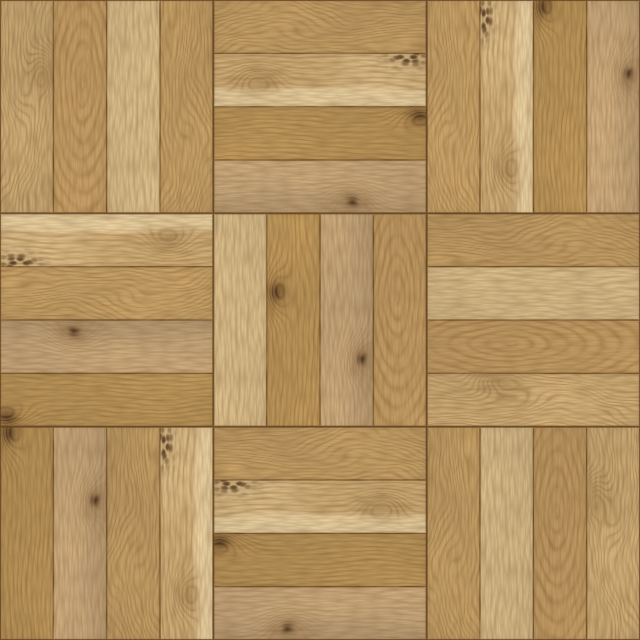
Reproduce this texture procedurally as a Shadertoy shader.

```glsl
// Oak parquet: a 3 x 3 basket weave of square tiles, each of four planks.
// Seven kinds of plank share one grain model: growth rings are contours of a
// sine-warped field bent by knots, and cellular noise adds the fibres.

#define TILES 3.0
#define PLANKS 4.0
#define RING_DENSITY 62.0
#define RING_DEPTH 0.24
#define FIBRE_DEPTH 0.30
#define PLANK_SEAM 0.0010
#define TILE_SEAM 0.0015
#define SEAM_DEPTH 0.72
#define DARK_WOOD vec3(0.43, 0.29, 0.14)
#define KNOT_WOOD vec3(0.26, 0.17, 0.09)
#define SAPWOOD vec3(0.85, 0.75, 0.57)

// Kinds of plank
const int TAN = 1, PALE = 2, CATHEDRAL = 3, FIGURED = 4, SAP = 5, GOLD = 6, GREY = 7;

// Kinds in each tile, one digit per plank, tiles by row from the lower left
const int LAYOUT[9] = int[9](6715, 7651, 1234, 6715, 2673, 4321, 4321, 7651, 1567);

const vec3 BASE[7] = vec3[7](
    vec3(0.72, 0.58, 0.37), vec3(0.80, 0.69, 0.50), vec3(0.71, 0.565, 0.36),
    vec3(0.76, 0.63, 0.43), vec3(0.76, 0.63, 0.43), vec3(0.705, 0.56, 0.335),
    vec3(0.755, 0.625, 0.455));

float hash(vec2 p) {
    return fract(sin(dot(p, vec2(127.1, 311.7))) * 43758.5);
}

// Distance to the nearest scattered point
float cellular(vec2 p) {
    vec2 cell = floor(p);
    float nearest = 1.0;
    for (int j = -1; j <= 1; j++)
    for (int i = -1; i <= 1; i++) {
        vec2 c = cell + vec2(i, j);
        nearest = min(nearest, length(c + vec2(hash(c), hash(c + 57.0)) - p));
    }
    return nearest;
}

// Layered, rotated sines, about -1 to 1
float waves(vec2 p, float seed) {
    float sum = 0.0, amp = 0.5;
    for (int i = 0; i < 4; i++) {
        p = mat2(0.8, 0.6, -0.6, 0.8) * p * 1.7 + seed;
        sum += amp * sin(p.x + 1.3 * sin(p.y));
        amp *= 0.55;
    }
    return sum;
}

float spot(vec2 q, vec2 centre, vec2 radius) {
    vec2 d = (q - centre) / radius;
    return exp(-dot(d, d));
}

// q.x runs 0..1 across the plank, q.y 0..4 along it
vec3 plankColor(vec2 q, int kind, float seed) {
    vec3 col = BASE[kind - 1];
    float warp = waves(q * vec2(1.4, 0.6), seed);
    float ripple = waves(q * vec2(4.0, 2.0), seed + 3.0);

    // Growth rings: long wavy lines, or nested ovals on the cathedral cut
    float swing = kind == TAN || kind == FIGURED ? 0.35 : 0.13;
    float field = q.x + swing * warp;
    if (kind == CATHEDRAL)
        field = length((q - vec2(0.45, 2.4)) * vec2(1.0, 0.3)) + 0.05 * warp;

    // Knots push the rings aside
    vec2 knotAt = kind == GOLD ? vec2(0.18, 3.88) : kind == GREY ? vec2(0.76, 2.6)
                : kind == SAP ? vec2(0.50, 0.85) : vec2(0.15, 2.6);
    float knotty = kind >= FIGURED ? 1.0 : 0.0;
    float halo = knotty * spot(q, knotAt, vec2(0.28, 0.42));
    field += 0.45 * halo;
    float rings = pow(0.5 + 0.5 * sin(field * RING_DENSITY + 1.2 * ripple), 2.5);
    float ringDepth = RING_DEPTH * (kind == PALE || kind == GREY ? 0.5 : 1.0);
    float fibre = cellular(q * vec2(19.0, 2.6) + seed * 7.0) - 0.45;

    // Pale sapwood band along one edge
    if (kind == SAP) {
        float band = smoothstep(0.58, 0.74, q.x + 0.10 * warp);
        col = mix(col, SAPWOOD, max(band, 0.35 * smoothstep(1.8, 3.0, q.y)));
        ringDepth *= 1.0 - 0.8 * band;
    }
    if (kind == GREY) col *= 1.0 - 0.09 * smoothstep(0.35, 1.0, q.x + 0.2 * warp);

    col *= 1.0 + 0.035 * warp + 0.02 * ripple;
    col = mix(col, DARK_WOOD, ringDepth * rings * (0.7 + 0.4 * ripple));
    col = mix(col, DARK_WOOD, FIBRE_DEPTH * fibre + 0.24 * halo);

    // Dark knot hearts, and ragged bark at one end of the sapwood plank
    if (kind >= GOLD) {
        vec2 size = kind == GOLD ? vec2(0.13, 0.17) : vec2(0.075, 0.11);
        float heart = spot(q + 0.04 * ripple, knotAt, size);
        col = mix(col, KNOT_WOOD, heart * (0.55 + 0.3 * rings));
    }
    if (kind == SAP) {
        float flakes = 1.0 - smoothstep(0.15, 0.65, cellular(q * vec2(10.0, 6.0)));
        col = mix(col, KNOT_WOOD, 0.85 * flakes * spot(q, vec2(0.08, 3.65), vec2(0.17, 0.36)));
    }
    return col;
}

void mainImage(out vec4 fragColor, in vec2 fragCoord) {
    vec2 uv = fragCoord / iResolution.xy;
    float soft = 0.8 / iResolution.y;

    // Alternate tiles run upright and sideways; x is across the planks
    ivec2 tile = ivec2(uv * TILES);
    vec2 f = fract(uv * TILES);
    bool sideways = (tile.x + tile.y) % 2 == 1;
    vec2 p = sideways ? f.yx : f;
    int index = int(p.x * PLANKS);

    // Pick the digit of this plank
    int code = LAYOUT[tile.y * 3 + tile.x];
    bool mirrored = code % 10 == TAN;
    for (int k = index; k < 3; k++) code /= 10;
    int kind = code % 10;

    // Turn tiles about and slide the knots of the middle tile
    vec2 q = vec2(fract(p.x * PLANKS), p.y * PLANKS);
    if (mirrored) q.x = 1.0 - q.x;
    if (sideways && tile.y < 2) q.y = PLANKS - q.y;
    if (tile == ivec2(1) && kind >= GOLD) q.y += 1.35;
    float vary = hash(vec2(tile) + float(index) * 5.3);
    vec3 col = plankColor(q, kind, float(kind) * 1.9 + 0.25 * vary);
    col *= 0.98 + 0.04 * vary;

    // Worn seams between planks and tiles, with a faint shadow
    float plankEdge = (0.5 - abs(q.x - 0.5)) / (TILES * PLANKS);
    vec2 edges = (0.5 - abs(f - 0.5)) / TILES;
    float tileEdge = min(edges.x, edges.y);
    float seam = 1.0 - smoothstep(PLANK_SEAM - soft, PLANK_SEAM + soft, plankEdge);
    seam *= 0.8 + 0.3 * waves(uv * 40.0, 1.0);
    seam = max(seam, 1.0 - smoothstep(TILE_SEAM - soft, TILE_SEAM + soft, tileEdge));
    float shade = 0.14 * exp(-350.0 * min(plankEdge, tileEdge));
    col = mix(col, DARK_WOOD * 0.85, clamp(SEAM_DEPTH * seam + shade, 0.0, 1.0));
    fragColor = vec4(col, 1.0);
}
```
